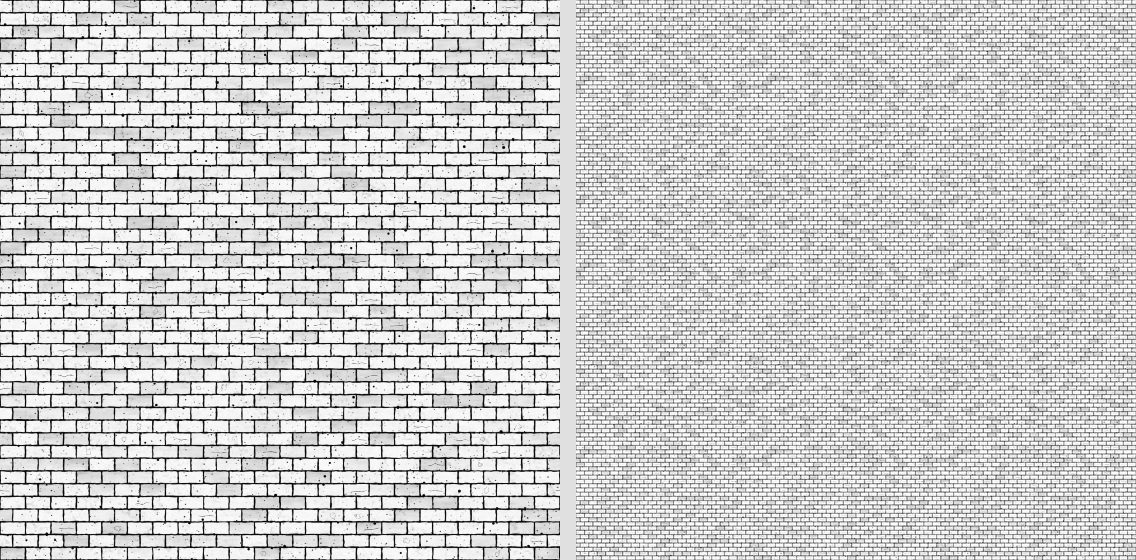
Left, the tile; right, the same tile 3 across and 3 down.
Reproduce this texture map procedurally as a WebGL 2 fragment shader.

```glsl
#version 300 es
precision highp float;

uniform vec2 u_resolution;
out vec4 fragColor;

const vec2 BRICKS = vec2(22.0, 44.0);

float hash(vec2 p) {
  vec3 q = fract(p.xyx * 0.1031);
  q += dot(q, q.yzx + 33.33);
  return fract((q.x + q.y) * q.z);
}

// Value noise with a whole number of cells per canvas, so it wraps
float noise(vec2 uv, vec2 cells) {
  vec2 p = uv * cells, i = floor(p), f = fract(p);
  f = f * f * (3.0 - 2.0 * f);
  vec2 a = mod(i, cells), b = mod(i + 1.0, cells);
  return mix(mix(hash(a), hash(vec2(b.x, a.y)), f.x),
             mix(hash(vec2(a.x, b.y)), hash(b), f.x), f.y);
}

// Coverage of an edge at distance d, negative inside
float cover(float d, float soft) {
  return 1.0 - smoothstep(-soft, soft, d);
}

// One randomly placed dot in some of the cells of a wrapping grid
float specks(vec2 uv, float cells, float chance, float radius, float soft) {
  vec2 p = uv * cells, id = mod(floor(p), cells) + cells;
  vec2 spot = 0.2 + 0.6 * vec2(hash(id + 7.0), hash(id + 19.0));
  float r = radius * (0.5 + 0.7 * hash(id + 31.0));
  float d = length(fract(p) - spot) / cells - r;
  return step(hash(id), chance) * cover(d, soft);
}

// Mortar lumps whose cells are centred on the horizontal joints
float lumps(vec2 uv, float soft) {
  vec2 p = uv * BRICKS + vec2(0.0, 0.5);
  vec2 id = mod(floor(p), BRICKS) + 61.0;
  vec2 spot = vec2(0.15 + 0.7 * hash(id + 3.0), 0.42 + 0.16 * hash(id + 11.0));
  float r = 0.0012 + 0.0018 * pow(hash(id + 23.0), 3.0);
  return step(hash(id), 0.3) * cover(length((fract(p) - spot) / BRICKS) - r, soft);
}

void main() {
  vec2 uv = gl_FragCoord.xy / u_resolution;
  float pixel = 1.0 / min(u_resolution.x, u_resolution.y);
  float soft = max(0.0007, 0.7 * pixel);

  // Running bond with slightly uneven courses
  vec2 wobble = vec2(noise(uv, vec2(190.0)), noise(uv + 0.37, vec2(170.0))) - 0.5;
  vec2 wall = (uv + 0.0009 * wobble) * BRICKS;
  float row = mod(floor(wall.y), BRICKS.y);
  wall.x -= 0.5 * mod(row, 2.0);
  vec2 id = vec2(mod(floor(wall.x), BRICKS.x), row);
  vec2 local = fract(wall);

  // Rounded distance to the joints, with rough edges
  vec2 gap = min(local, 1.0 - local) / BRICKS;
  float edge = 0.0025 - length(max(0.0025 - gap, 0.0));
  float rough = noise(uv, vec2(260.0)) - 0.5;
  float halfWidth = 0.00120 + 0.0008 * rough + 0.0005 * (noise(uv, vec2(60.0)) - 0.5);
  float joint = cover(edge - halfWidth, soft);

  // Brick tone: mostly white, some grey and streaked towards the top
  float stain = smoothstep(0.55, 1.0, hash(id + 101.0));
  float streak = noise(uv, vec2(34.0, 330.0));
  float cloud = noise(uv, vec2(70.0, 110.0));
  float fade = mix(local.y, 0.6, step(0.5, hash(id + 57.0)));
  float tone = 0.99 - 0.025 * streak * cloud;
  tone -= stain * (0.05 + 0.14 * fade) * (0.55 + 0.35 * streak + 0.35 * cloud);
  tone -= 0.025 * hash(floor(uv * 512.0));
  tone -= 0.10 * exp(-edge / 0.0012) * cloud;

  // Hairline cracks in a few bricks
  float kind = hash(id + 211.0);
  float crackY = 0.45 + 0.22 * (noise(uv, vec2(130.0, 44.0)) - 0.5);
  float crackSpan = smoothstep(0.3, 0.36, local.x) * (1.0 - smoothstep(0.8, 0.95, local.x));
  float crack = cover(abs(local.y - crackY) / BRICKS.y - 0.0003, soft);
  tone -= 0.55 * step(kind, 0.045) * crackSpan * crack;

  // Faint chipped rings in a few others
  vec2 chip = (local - vec2(0.3 + 0.4 * hash(id + 71.0), 0.5)) / BRICKS;
  float ring = abs(length(chip) - 0.0042 - 0.005 * (noise(uv, vec2(240.0)) - 0.5));
  tone -= 0.3 * step(0.95, kind) * cover(ring - 0.0003, soft);

  // Pores, pits and mortar
  tone -= 0.35 * specks(uv, 120.0, 0.22, 0.0009, soft);
  float ink = 0.75 * specks(uv, 83.0, 0.13, 0.0011, soft);
  ink = max(ink, specks(uv, 37.0, 0.06, 0.0022, soft));
  ink = max(ink, max(joint, lumps(uv + 0.001 * wobble, soft)));
  fragColor = vec4(vec3(mix(tone, 0.03, ink)), 1.0);
}
```
